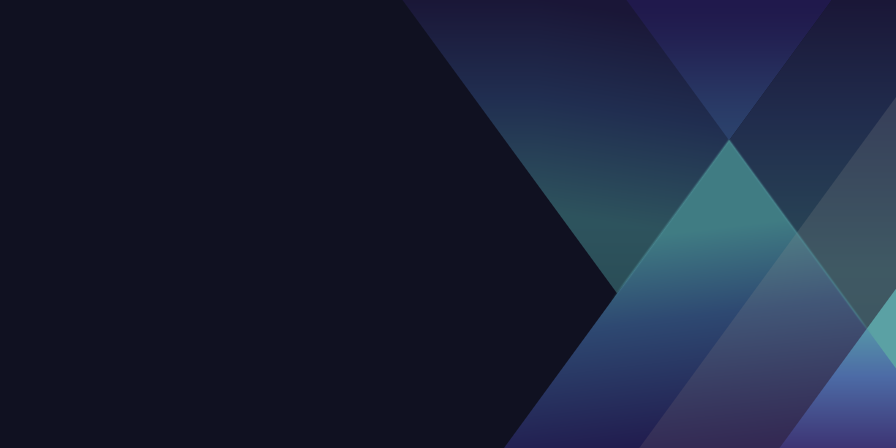
Reproduce this background procedurally as a WebGL 2 fragment shader.

```glsl
#version 300 es
precision highp float;
// Dark backdrop with overlapping translucent diagonal bands in indigo and teal.
uniform vec2 u_resolution;
out vec4 fragColor;

const float SLOPE = 0.7315; // horizontal run per unit of height
const vec3 NIGHT = vec3(0.061, 0.066, 0.130);
const vec3 INDIGO = vec3(0.102, 0.088, 0.215);
const vec3 VIOLET = vec3(0.125, 0.095, 0.295);
const vec3 TEAL = vec3(0.250, 0.485, 0.515);

// Signed distance to a slanted edge, positive on its right side.
float edgeDistance(vec2 p, float baseX, float run) {
    return (p.x - baseX - run * p.y) / sqrt(1.0 + run * run);
}

// Antialiased coverage of the positive side.
float coverage(float d, float pixel) {
    return clamp(d / pixel + 0.5, 0.0, 1.0);
}

// Three-color ramp with stops at heights a < b < c.
vec3 ramp(float y, float a, float b, float c, vec3 low, vec3 mid, vec3 high) {
    vec3 lower = mix(low, mid, clamp((y - a) / (b - a), 0.0, 1.0));
    return mix(lower, high, clamp((y - b) / (c - b), 0.0, 1.0));
}

// Soft thin line along an edge.
float hairline(float d, float width) {
    return exp(-d * d / (width * width));
}

void main() {
    vec2 p = gl_FragCoord.xy / u_resolution.y;
    float pixel = 1.0 / u_resolution.y;

    // Two falling edges and three rising edges
    float fallLeft = edgeDistance(p, 0.8984 + SLOPE, -SLOPE);
    float fallRight = edgeDistance(p, 1.3984 + SLOPE, -SLOPE);
    float riseMain = edgeDistance(p, 1.125, SLOPE);
    float riseHaze = edgeDistance(p, 1.427, SLOPE);
    float riseBright = edgeDistance(p, 1.740, SLOPE);
    float aboveFall = coverage(-fallRight, pixel);
    float rightOfRise = coverage(riseMain, pixel);

    // Falling band, brightest beside its left edge
    float bandY = p.y + 0.16 * clamp(p.x - 1.2, 0.0, 0.55);
    vec3 band = ramp(bandY, 0.53, 0.78, 1.0, vec3(0.178, 0.325, 0.365),
                     vec3(0.127, 0.180, 0.315), INDIGO);
    band *= mix(0.94, 1.0, smoothstep(0.34, 0.52, p.y));
    vec3 color = mix(NIGHT, band, coverage(fallLeft, pixel) * (1.0 - rightOfRise));

    // Inverted triangle at the top
    vec3 crown = mix(vec3(0.170, 0.260, 0.425), VIOLET,
                     smoothstep(0.66, 1.02, p.y));
    color = mix(color, crown, (1.0 - aboveFall) * (1.0 - rightOfRise));

    // Right panel above the falling edge
    vec3 panel = ramp(p.y, 0.40, 0.74, 1.0, vec3(0.165, 0.290, 0.345),
                      vec3(0.127, 0.172, 0.300), INDIGO);

    // Rising triangle with a slightly tilted teal cap
    float capY = p.y - 0.12 * (p.x - 1.6);
    vec3 peak = ramp(capY, 0.0, 0.30, 0.49, VIOLET,
                     vec3(0.180, 0.285, 0.445), TEAL);
    float belowFall = coverage(-fallRight, pixel);
    vec3 right = mix(panel, peak, belowFall);

    // The panel lies right of both edges, the peak below the falling one
    color = mix(color, right, rightOfRise);

    // Pale haze over the lower right
    vec3 haze = mix(vec3(0.53, 0.45, 0.46), vec3(0.60, 0.60, 0.58),
                    smoothstep(0.0, 0.45, p.y));
    color = mix(color, haze, 0.19 * coverage(riseHaze, pixel));

    // Bright corner, split by the falling edge
    vec3 cornerLow = ramp(p.y, 0.0, 0.16, 0.28, vec3(0.24, 0.205, 0.455),
                          vec3(0.30, 0.42, 0.65), vec3(0.34, 0.60, 0.66));
    vec3 cornerHigh = vec3(0.355, 0.630, 0.645);
    vec3 corner = mix(cornerHigh, cornerLow, belowFall);
    color = mix(color, corner, coverage(riseBright, pixel));

    // Faint teal rims around the peak
    float rimFall = hairline(fallRight, 0.0025) * rightOfRise
                  * smoothstep(0.24, 0.30, p.y);
    float rimRise = hairline(riseMain, 0.0025) * belowFall
                  * smoothstep(0.32, 0.38, p.y);
    color = mix(color, vec3(0.31, 0.57, 0.60), 0.5 * max(rimFall, rimRise));

    fragColor = vec4(color, 1.0);
}
```
